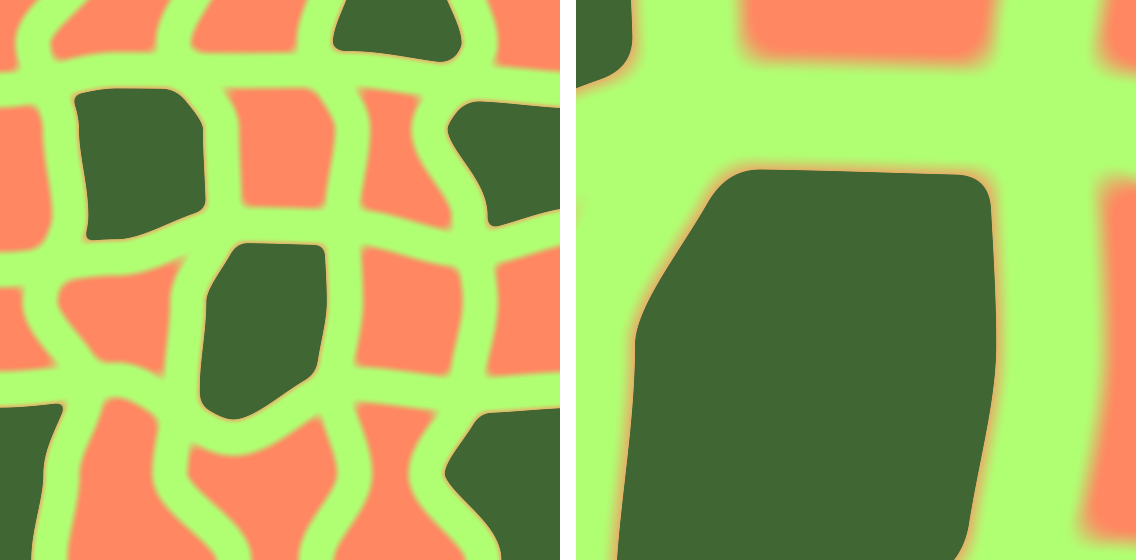
Left: the whole. Right: its middle third, enlarged.
This pattern is drawn by a WebGL 1 fragment shader. Its source:

```glsl
precision highp float;
// A net of wavy ribbons crossing over flat cells, some of them dark.
// Each ribbon follows a 1D noise curve; its distance comes from an iterated
// foot point, and counting the curves passed gives the index of the cell.

uniform vec2 u_resolution;

const vec3 RIBBON_GREEN = vec3(0.69, 1.00, 0.45);
const vec3 CELL_CORAL = vec3(1.00, 0.53, 0.38);
const vec3 CELL_DARK = vec3(0.25, 0.40, 0.20);

const float HALF_WIDTH = 0.0315;   // ribbon centre to middle of its soft edge
const float SOFTNESS = 0.018;      // full width of the soft edge
const float DARK_INSET = 0.0018;   // start of the dark fill past HALF_WIDTH
const float CORNER_ROUND = 0.02;   // fillet where ribbons cross
const float DARK_SHARE = 0.30;     // cells ranked below this are dark
const vec2 CELL_RANK_STEP = vec2(0.29, 0.425);

// Ribbon families: x = upright, y = level
const vec2 FIRST_LINE = vec2(0.12, 0.265);
const vec2 LINE_SPACING = vec2(0.235, 0.28);
const vec2 SWAY = vec2(0.065, 0.058);
const vec2 SWAY_FREQUENCY = vec2(6.5, 4.8);
const float LEVEL_SEED = 23.0;
const int UPRIGHT_COUNT = 4;
const int LEVEL_COUNT = 3;
const int FOOT_STEPS = 5;
const float FOOT_DAMPING = 0.6;

float hash(vec2 p) {
  return fract(sin(dot(p, vec2(12.9898, 78.233))) * 43758.5453);
}

// Noise in -1..1 along t, with its slope in y
vec2 noiseWithSlope(float t, float seed) {
  float node = floor(t);
  float f = t - node;
  float a = hash(vec2(node, seed)) * 2.0 - 1.0;
  float b = hash(vec2(node + 1.0, seed)) * 2.0 - 1.0;
  return vec2(mix(a, b, f * f * (3.0 - 2.0 * f)), (b - a) * 6.0 * f * (1.0 - f));
}

// Position across the ribbon at t, with its slope in y
vec2 ribbonCurve(float t, float centre, float sway, float freq, float seed) {
  return vec2(centre, 0.0) + sway * vec2(1.0, freq) * noiseWithSlope(t * freq, seed);
}

// p.x runs across the ribbon, p.y along it.
// Returns the distance, and 1 in y when p lies past the curve.
vec2 ribbonDistance(vec2 p, float centre, float sway, float freq, float seed) {
  vec2 curve = ribbonCurve(p.y, centre, sway, freq, seed);
  float passed = step(curve.x, p.x);
  float t = p.y;
  for (int i = 0; i < FOOT_STEPS; i++) {
    vec2 tangent = vec2(curve.y, 1.0);
    vec2 offset = p - vec2(curve.x, t);
    t += FOOT_DAMPING * dot(offset, tangent) / dot(tangent, tangent);
    curve = ribbonCurve(t, centre, sway, freq, seed);
  }
  return vec2(distance(p, vec2(curve.x, t)), passed);
}

float smoothMin(float a, float b, float k) {
  float h = max(k - abs(a - b), 0.0) / k;
  return min(a, b) - 0.25 * k * h * h;
}

void main() {
  vec2 p = gl_FragCoord.xy / u_resolution.y;
  float pixel = 1.0 / u_resolution.y;

  // Nearest ribbon of each family, and the cell between them
  vec2 nearest = vec2(1.0);
  vec2 cell = vec2(0.0);
  for (int i = 0; i < UPRIGHT_COUNT; i++) {
    float n = float(i);
    vec2 ribbon = ribbonDistance(p, FIRST_LINE.x + n * LINE_SPACING.x,
                                 SWAY.x, SWAY_FREQUENCY.x, n + 1.0);
    nearest.x = min(nearest.x, ribbon.x);
    cell.x += ribbon.y;
  }
  for (int i = 0; i < LEVEL_COUNT; i++) {
    float n = float(i);
    vec2 ribbon = ribbonDistance(p.yx, FIRST_LINE.y + n * LINE_SPACING.y,
                                 SWAY.y, SWAY_FREQUENCY.y, n + LEVEL_SEED);
    nearest.y = min(nearest.y, ribbon.x);
    cell.y += ribbon.y;
  }
  float d = smoothMin(nearest.x, nearest.y, CORNER_ROUND);

  // Soft ribbon edge over coral
  float outside = smoothstep(HALF_WIDTH - 0.5 * SOFTNESS, HALF_WIDTH + 0.5 * SOFTNESS, d);
  vec3 color = mix(RIBBON_GREEN, CELL_CORAL, outside);

  // Crisp dark fill, spread evenly over the cells by an additive sequence
  float rank = fract(dot(cell, CELL_RANK_STEP) + 0.05);
  float darkEdge = HALF_WIDTH + DARK_INSET;
  float fill = smoothstep(darkEdge - 0.5 * pixel, darkEdge + 0.5 * pixel, d);
  color = mix(color, CELL_DARK, fill * step(rank, DARK_SHARE));

  gl_FragColor = vec4(color, 1.0);
}
```
